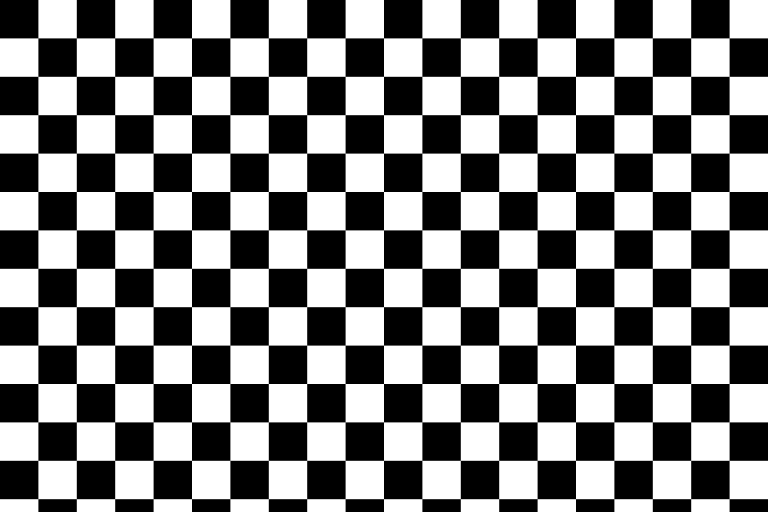
Reproduce this pattern procedurally as a WebGL 1 fragment shader.

```glsl
precision highp float;
// Black and white checkerboard, twenty square cells across, aligned to the top left.

uniform vec2 u_resolution;

// Square wave of period 2 on each axis, averaged over one pixel: +1 on even cells, -1 on odd.
vec2 smoothSquareWave(vec2 p, float pixel) {
  vec2 edgeDistance = 0.5 - abs(mod(p + 0.5, 2.0) - 1.0);
  return clamp(2.0 * edgeDistance / pixel, -1.0, 1.0);
}

void main() {
  // One unit is one cell; rows are counted down from the top edge.
  float pixel = 20.0 / u_resolution.x;
  vec2 p = vec2(gl_FragCoord.x, u_resolution.y - gl_FragCoord.y) * pixel;

  // The product of both waves alternates the cells.
  vec2 wave = smoothSquareWave(p, pixel);
  float white = 0.5 - 0.5 * wave.x * wave.y;

  gl_FragColor = vec4(vec3(white), 1.0);
}
```
